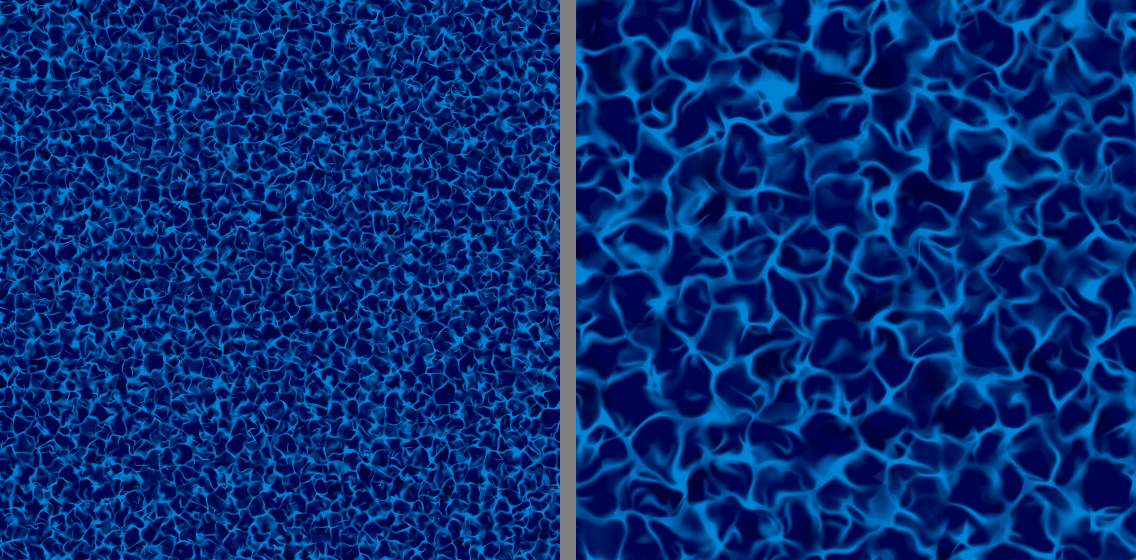
Left, the full canvas; right, a detail of the centre.
A three.js fragment shader for this texture:

```glsl
// Deep blue water: a fine, broken web of glowing caustic lines over dark navy cells.
#define CELLS 36.0         // main cells across the canvas
#define FINE_SCALE 1.3     // density of the second web
#define WARP 0.65          // waviness of the lines, in cells
#define LINE_WIDTH 0.1     // half width of a line, in cells
#define FILL_SHARE 0.2     // share of cells with a hazy fill
#define BLACK_POINT 0.07   // light that still counts as dark
#define GAIN 1.16          // contrast above the black point
#define ABYSS vec3(0.0, 0.005, 0.23)
#define NAVY vec3(0.0, 0.015, 0.315)
#define MID_BLUE vec3(0.0, 0.19, 0.46)
#define BRIGHT_BLUE vec3(0.0, 0.51, 0.83)

varying vec2 vUv;

vec2 hash2(vec2 p) {
  vec3 q = fract(p.xyx * vec3(0.1031, 0.1030, 0.0973));
  q += dot(q, q.yzx + 33.33);
  return fract((q.xx + q.yz) * q.zy);
}

float cornerSlope(vec2 cell, vec2 corner, vec2 f) {
  return dot(hash2(cell + corner) * 2.0 - 1.0, f - corner);
}

// Gradient noise, roughly -0.7 to 0.7
float noise(vec2 p) {
  vec2 i = floor(p), f = p - i;
  vec2 u = f * f * f * (f * (f * 6.0 - 15.0) + 10.0);
  float low = mix(cornerSlope(i, vec2(0.0), f), cornerSlope(i, vec2(1.0, 0.0), f), u.x);
  float high = mix(cornerSlope(i, vec2(0.0, 1.0), f), cornerSlope(i, vec2(1.0), f), u.x);
  return mix(low, high, u.y);
}

vec2 warp(vec2 p) {
  return p + WARP * vec2(noise(p * 1.3), noise(p * 1.3 + 17.3));
}

vec2 cellPoint(vec2 cell) {
  return cell + 0.05 + 0.9 * hash2(cell);
}

// Voronoi web: x is the line glow, y the haze inside some cells
vec2 web(vec2 p) {
  vec2 base = floor(p), home = base, toHome = vec2(8.0);
  for (int y = -1; y <= 1; y++) {
    for (int x = -1; x <= 1; x++) {
      vec2 cell = base + vec2(float(x), float(y));
      vec2 toPoint = cellPoint(cell) - p;
      if (dot(toPoint, toPoint) < dot(toHome, toHome)) {
        toHome = toPoint;
        home = cell;
      }
    }
  }
  // Add the glow of each border, so that junctions swell
  float glow = 0.0, nearest = 1.0;
  for (int y = -2; y <= 2; y++) {
    for (int x = -2; x <= 2; x++) {
      if (x == 0 && y == 0) continue;
      vec2 toPoint = cellPoint(home + vec2(float(x), float(y))) - p;
      float border = dot(0.5 * (toHome + toPoint), normalize(toPoint - toHome));
      nearest = min(nearest, border);
      glow += exp(-border * border / (LINE_WIDTH * LINE_WIDTH));
    }
  }
  float filled = step(1.0 - FILL_SHARE, hash2(home + 71.0).x);
  return vec2(min(glow, 1.2), filled * smoothstep(0.0, 0.15, nearest));
}

void main() {
  vec2 p = vUv * CELLS + 40.0;
  vec2 wavy = warp(p);

  // Main web, fading in and out along its lines
  vec2 mainWeb = web(wavy);
  float strength = clamp(0.66 + 1.2 * noise(p * 1.4 + 5.7), 0.12, 1.0);
  float lines = 0.92 * mainWeb.x * strength;

  // Finer web, seen only in small patches
  vec2 fineWeb = web(warp(p * FINE_SCALE + 90.0));
  float patches = smoothstep(-0.1, 0.35, noise(p * 1.2 + 31.1));
  float fineLines = 0.78 * fineWeb.x * patches;

  // Curled wisps along the zero level of noise
  float level = noise(wavy * 1.1 + 57.9) / 0.07;
  float wisps = 0.6 * exp(-level * level) * smoothstep(-0.05, 0.3, noise(p * 1.3 + 83.2));

  // Soft haze in some cells
  float shade = clamp(0.5 + 1.3 * noise(p * 1.6 + 11.4), 0.0, 1.0);
  float haze = 0.4 * shade * max(mainWeb.y * 0.6, fineWeb.y);

  // Screen the layers together and deepen the gaps
  float dark = (1.0 - min(lines, 1.0)) * (1.0 - min(fineLines, 1.0));
  dark *= (1.0 - wisps) * (1.0 - haze);
  float light = clamp((1.0 - dark - BLACK_POINT) * GAIN, 0.0, 1.0);

  vec3 deep = mix(ABYSS, NAVY, smoothstep(-0.35, -0.05, noise(p * 0.8 + 23.6)));
  vec3 color = mix(deep, MID_BLUE, min(light / 0.38, 1.0));
  color = mix(color, BRIGHT_BLUE, max(light - 0.38, 0.0) / 0.62);
  gl_FragColor = vec4(color, 1.0);
}
```
